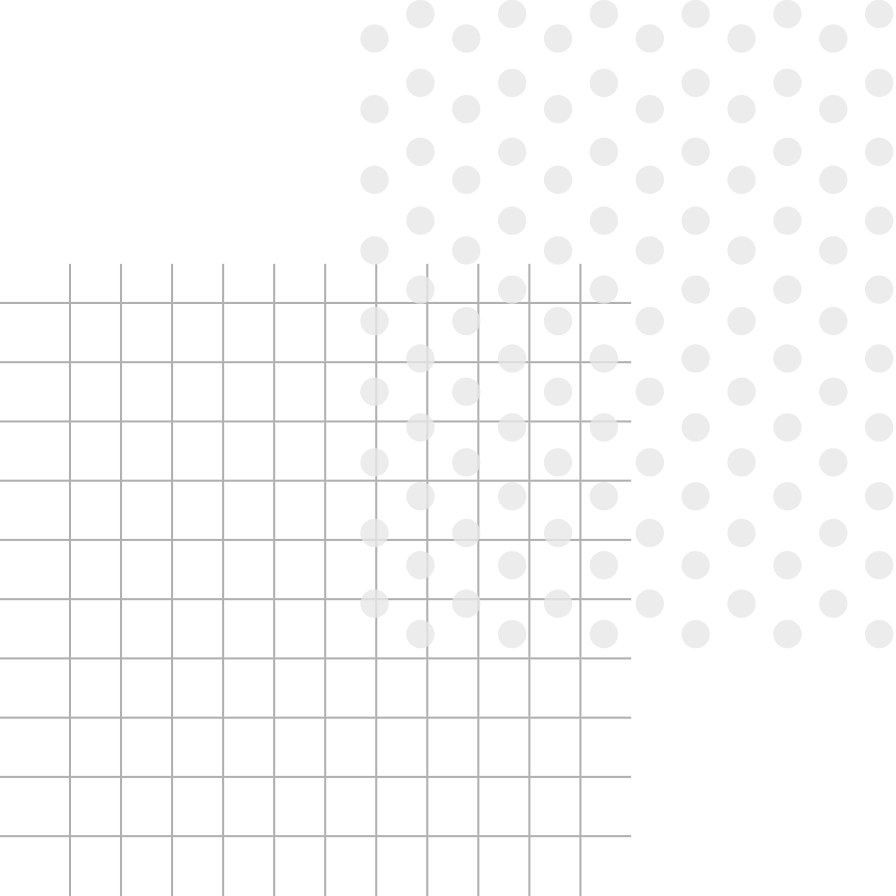
Give the GLSL for this pattern, as a Shadertoy shader.

```glsl
// A thin grey grid at the lower left, overlapped by a field of pale dots
// at the upper right. The grid and the two interleaved dot lattices are
// repeats with a limited cell count; the dots are a translucent top layer.

// Offset from p to the nearest of count points spaced from start
float repeatOffset(float p, float start, float spacing, float count) {
    float cell = clamp(round((p - start) / spacing), 0.0, count - 1.0);
    return p - start - cell * spacing;
}

// Antialiased coverage of a signed distance, one pixel wide
float coverage(float dist, float pixel) {
    return clamp(0.5 - dist / pixel, 0.0, 1.0);
}

float dotLattice(vec2 p, vec2 start, vec2 spacing, vec2 count, float pixel) {
    vec2 offset = vec2(repeatOffset(p.x, start.x, spacing.x, count.x),
                       repeatOffset(p.y, start.y, spacing.y, count.y));
    return coverage(length(offset) - 0.0158, pixel);
}

void mainImage(out vec4 fragColor, in vec2 fragCoord) {
    vec2 p = fragCoord / iResolution.xy;
    float pixel = 1.0 / min(iResolution.x, iResolution.y);
    float halfWidth = 0.00115;

    // Grid lines, trimmed at the top and right ends
    float vertical = abs(repeatOffset(p.x, 0.0781, 0.05697, 11.0)) - halfWidth;
    float horizontal = abs(repeatOffset(p.y, 0.0668, 0.06612, 10.0)) - halfWidth;
    float grid = max(coverage(max(vertical, p.y - 0.7055), pixel),
                     coverage(max(horizontal, p.x - 0.7044), pixel));

    // Two dot lattices with slightly different row spacing
    float dots = max(
        dotLattice(p, vec2(0.4180, 0.3263), vec2(0.1024, 0.07884), vec2(6.0, 9.0), pixel),
        dotLattice(p, vec2(0.4692, 0.2923), vec2(0.1024, 0.0769), vec2(6.0, 10.0), pixel));

    // Layers: white ground, grey lines, translucent dots
    vec3 color = mix(vec3(1.0), vec3(0.69), grid);
    color = mix(color, vec3(0.905), 0.8 * dots);
    fragColor = vec4(color, 1.0);
}
```
